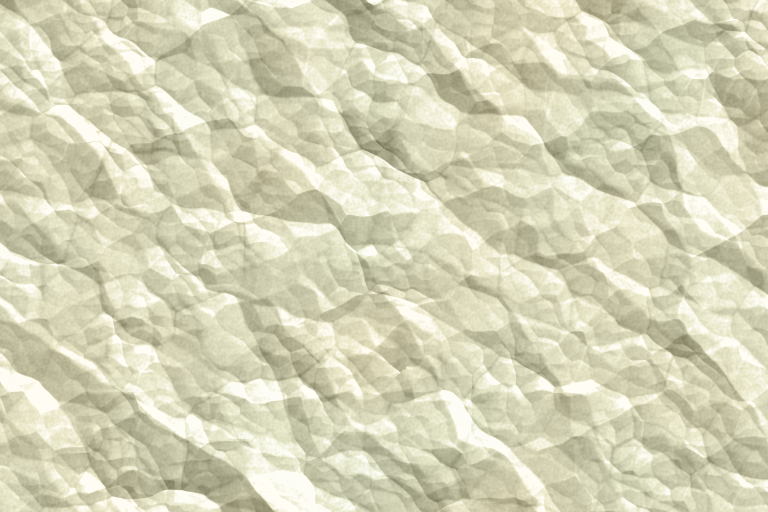
Give the GLSL for this texture, as a WebGL 1 fragment shader.

```glsl
precision highp float;
// Crumpled cream paper lit from the upper right, creased mostly down to the right.
// Layers of cellular facets, each a tilted dome meeting its neighbours in sharp
// folds, are summed as slopes; the slope towards the light sets the tone.

uniform vec2 u_resolution;

vec2 hash2(vec2 p) {
  vec3 q = fract(p.xyx * vec3(0.1031, 0.1030, 0.0973));
  q += dot(q, q.yzx + 33.33);
  return fract((q.xx + q.yz) * q.zy);
}

float cornerGradient(vec2 cell, vec2 offset) {
  return dot(hash2(cell) * 2.0 - 1.0, offset);
}

float gradientNoise(vec2 p) {
  vec2 i = floor(p), f = fract(p);
  vec2 u = f * f * f * (f * (f * 6.0 - 15.0) + 10.0);
  float low = mix(cornerGradient(i, f),
                  cornerGradient(i + vec2(1, 0), f - vec2(1, 0)), u.x);
  float high = mix(cornerGradient(i + vec2(0, 1), f - vec2(0, 1)),
                   cornerGradient(i + 1.0, f - 1.0), u.x);
  return mix(low, high, u.y);
}

vec2 noise2(vec2 p) {
  return vec2(gradientNoise(p), gradientNoise(p + vec2(37.2, 81.7)));
}

// Slope of the upper envelope of tilted domes (xy) and nearness to a fold (z).
vec3 facets(vec2 p, float sharpness) {
  vec2 cell = floor(p);
  vec2 slope = vec2(0.0);
  float total = 0.0, squares = 0.0;
  for (int y = -1; y <= 1; y++) {
    for (int x = -1; x <= 1; x++) {
      vec2 id = cell + vec2(x, y);
      vec2 d = p - id - 0.5 - 0.8 * (hash2(id) - 0.5);
      vec2 tilt = 1.3 * (hash2(id + 57.0) - 0.5);
      float height = dot(tilt, d) - dot(d, d);
      // The lift keeps the squared weights clear of underflow.
      float weight = exp(sharpness * (height + 0.35));
      slope += weight * (tilt - 2.0 * d);
      total += weight;
      squares += weight * weight;
    }
  }
  return vec3(slope / total, 1.0 - squares / (total * total));
}

// Facets stretched along a crease direction, with slopes turned back to the page.
vec3 foldLayer(vec2 p, float angle, float frequency, float stretch) {
  vec2 along = vec2(cos(angle), sin(angle));
  vec2 across = vec2(-along.y, along.x);
  vec2 q = vec2(dot(p, along) / stretch, dot(p, across) * stretch) * frequency;
  vec3 f = facets(q + frequency * 3.7, min(45.0, 500.0 / frequency));
  return vec3(along * f.x / stretch + across * f.y * stretch, f.z);
}

vec3 paperColor(float tone) {
  float blue = tone - 0.128 + 0.09 * smoothstep(0.9, 1.02, tone);
  return vec3(tone, tone - 0.008, blue);
}

void main() {
  vec2 page = gl_FragCoord.xy / u_resolution.y;

  // Bend the folds slightly so that they are not ruler straight.
  vec2 p = page + 0.03 * noise2(page * 5.0) + 0.012 * noise2(page * 21.0 + 7.0);
  float wrinkled = smoothstep(-0.35, 0.35, gradientNoise(page * 6.0 + 13.0));

  // Domes leave valleys; subtracted layers leave ridges.
  vec3 broad = foldLayer(p, -0.95, 5.2, 1.3);
  vec3 middle = foldLayer(p, -0.6, 8.5, 1.25);
  vec3 cross = foldLayer(p, 0.55, 13.0, 1.15);
  vec3 small = foldLayer(p, -0.85, 23.0, 1.2);
  vec3 fine = foldLayer(p, 0.1, 43.0, 1.2);
  vec2 slope = 0.46 * middle.xy - 0.36 * broad.xy - 0.4 * cross.xy;
  slope += mix(0.14, 0.46, wrinkled) * small.xy;
  slope -= mix(0.06, 0.28, wrinkled) * fine.xy;

  // Light, with bright worn ridges and dark pinched valleys.
  float tone = 0.85 - 0.155 * dot(slope, normalize(vec2(0.42, 0.9)));
  float worn = smoothstep(-0.1, 0.3, gradientNoise(page * 9.0 + 41.0));
  tone += 0.1 * worn * (broad.z + cross.z);
  tone -= 0.18 * mix(0.3, 1.0, wrinkled) * middle.z + 0.09 * wrinkled * small.z;

  // Paper tooth.
  tone += 0.06 * gradientNoise(page * 160.0) + 0.03 * gradientNoise(page * 75.0);
  tone = clamp(tone, 0.42, 1.0);

  // Faint drift between warm and greenish cream.
  float drift = gradientNoise(page * 3.5 + 23.0);
  vec3 color = paperColor(tone) + drift * vec3(0.02, -0.005, -0.02);
  gl_FragColor = vec4(clamp(color, 0.0, 1.0), 1.0);
}
```
